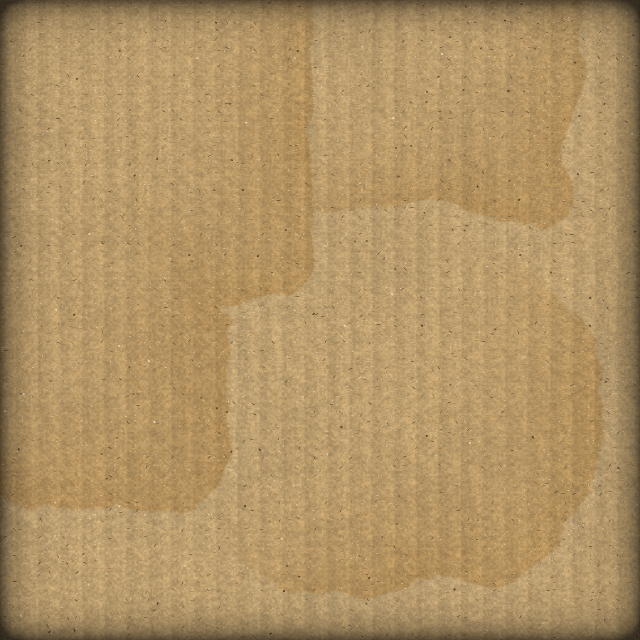
Reproduce this texture procedurally as a three.js fragment shader.

```glsl
varying vec2 vUv;

const float FLUTES = 28.7;
const vec3 KRAFT = vec3(0.738, 0.620, 0.433);
const vec3 DAMP = vec3(0.675, 0.525, 0.310);
const vec3 PALE_RIM = vec3(0.735, 0.640, 0.480);
const vec3 DARK_FIBRE = vec3(0.30, 0.22, 0.13);
const vec3 RUST_FIBRE = vec3(0.58, 0.37, 0.15);
const vec3 WHITE_FLECK = vec3(0.93, 0.87, 0.75);

float hash(vec2 p) {
  return fract(sin(dot(p, vec2(127.1, 311.7))) * 43758.5453);
}

float noise(vec2 p) {
  vec2 cell = floor(p);
  vec2 f = fract(p);
  f = f * f * (3.0 - 2.0 * f);
  float low = mix(hash(cell), hash(cell + vec2(1.0, 0.0)), f.x);
  float high = mix(hash(cell + vec2(0.0, 1.0)), hash(cell + 1.0), f.x);
  return mix(low, high, f.y);
}

float fbm(vec2 p) {
  float sum = 0.0;
  float weight = 0.5;
  for (int i = 0; i < 5; i++) {
    sum += weight * noise(p);
    p = p * 2.03 + 17.3;
    weight *= 0.5;
  }
  return sum;
}

float roundedBox(vec2 p, vec2 center, vec2 halfSize, float radius) {
  vec2 q = abs(p - center) - halfSize + radius;
  return length(max(q, 0.0)) + min(max(q.x, q.y), 0.0) - radius;
}

// Soft sawtooth: one lit slope and one shaded edge per flute
float flute(float x, float count) {
  float t = fract(x * count + 0.25);
  return smoothstep(0.0, 0.85, t) - smoothstep(0.85, 1.0, t) - 0.5;
}

// Sparse ellipses, one randomly turned per chosen cell
float flecks(vec2 p, float cells, vec2 size, float chance, float seed) {
  vec2 cell = floor(p * cells);
  vec2 key = cell + seed;
  vec2 offset = vec2(hash(key + 3.1), hash(key + 7.7)) - 0.5;
  vec2 q = fract(p * cells) - 0.5 - offset * 0.4;
  float angle = (hash(key + 11.9) - 0.5) * 2.4;
  float c = cos(angle);
  float s = sin(angle);
  q = vec2(c * q.x + s * q.y, c * q.y - s * q.x);
  float shape = 1.0 - smoothstep(0.5, 1.3, length(q / size));
  return shape * step(hash(key), chance) * (0.4 + 0.6 * hash(key + 5.3));
}

// Damp tone gathers inside the tide line, a pale rim dries outside
vec3 stain(vec3 color, float dist, float facing) {
  float inside = 1.0 - smoothstep(-0.003, 0.003, dist);
  float damp = inside * exp(min(dist, 0.0) / 0.16) * facing;
  float rim = (1.0 - inside) * exp(-max(dist, 0.0) / 0.028) * facing;
  color = mix(color, PALE_RIM, 0.42 * rim);
  return mix(color, DAMP, 0.68 * damp);
}

float facingSide(vec2 p, vec2 center, vec2 flow) {
  return smoothstep(-0.12, 0.22, dot(p - center, flow));
}

float edgeShade(vec2 p, float width) {
  vec2 border = min(p, 1.0 - p);
  return exp(-border.x / width) + exp(-border.y / width);
}

void main() {
  vec2 p = vUv;
  vec3 color = KRAFT;

  // Water stains with ragged tide lines
  vec2 warp = vec2(fbm(p * 9.0), fbm(p * 9.0 + 40.0)) - 0.48;
  vec2 w = p + warp * 0.085;
  float leftStain = min(
    roundedBox(w, vec2(0.17, 0.83), vec2(0.305, 0.305), 0.04),
    roundedBox(w, vec2(0.11, 0.49), vec2(0.235, 0.29), 0.07));
  float topStain = roundedBox(w, vec2(0.68, 0.92), vec2(0.22, 0.25), 0.05);
  float lowStain = roundedBox(w, vec2(0.61, 0.36), vec2(0.325, 0.28), 0.25);
  color = stain(color, leftStain, facingSide(p, vec2(0.10, 0.62), vec2(0.8, -0.6)));
  color = stain(color, topStain, facingSide(p, vec2(0.62, 0.84), vec2(0.6, -0.8)));
  color = stain(color, lowStain, facingSide(p, vec2(0.58, 0.34), vec2(0.7, -0.7)));

  // Corrugation, uneven from flute to flute
  float bend = (noise(p * vec2(5.0, 7.0)) - 0.5) * 0.003;
  float strength = 0.045 + 0.035 * noise(vec2(p.x * FLUTES, p.y * 4.0));
  color *= 1.0 + strength * flute(p.x + bend, FLUTES);

  // Mottling and paper grain
  color *= 1.0 + 0.07 * (fbm(p * 14.0) - 0.48);
  color *= 1.0 + 0.07 * (noise(p * vec2(95.0, 190.0)) - 0.5);
  color *= 1.0 + 0.12 * (noise(p * 260.0) - 0.5);
  color *= 1.0 + 0.14 * (noise(p * 490.0 + 23.0) - 0.5);

  // Fibres and flecks
  color = mix(color, RUST_FIBRE, 0.55 * flecks(p, 85.0, vec2(0.30, 0.06), 0.22, 10.0));
  color = mix(color, DARK_FIBRE, 0.65 * flecks(p, 72.0, vec2(0.24, 0.06), 0.15, 30.0));
  color = mix(color, DARK_FIBRE, 0.90 * flecks(p, 46.0, vec2(0.10, 0.07), 0.05, 50.0));
  color = mix(color, WHITE_FLECK, 0.65 * flecks(p, 130.0, vec2(0.17, 0.13), 0.13, 70.0));
  color = mix(color, WHITE_FLECK, flecks(p, 40.0, vec2(0.09, 0.06), 0.03, 90.0));

  // Darkened border
  color *= 1.0 - 0.55 * min(edgeShade(p, 0.021), 1.3);
  gl_FragColor = vec4(color, 1.0);
}
```
